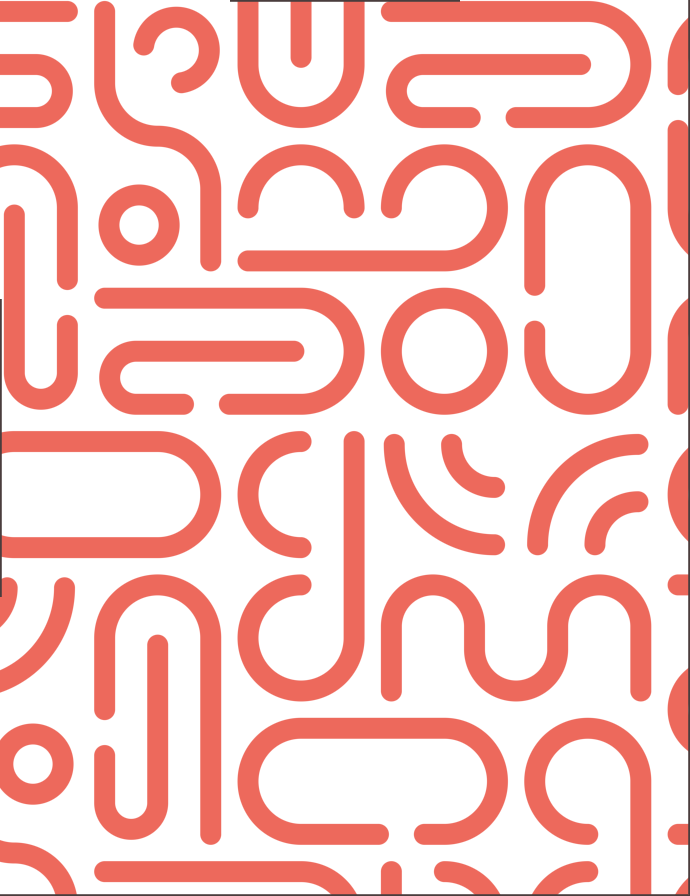
Write a Shadertoy shader that draws this pattern.

```glsl
float hash(vec2 p) {
    vec3 q = fract(p.xyx * vec3(0.1031, 0.1130, 0.0973));
    q += dot(q, q.yzx + 33.33);
    return fract((q.x + q.y) * q.z);
}

float line(vec2 p, vec2 a, vec2 b) {
    vec2 pa = p - a, ba = b - a;
    return length(pa - ba * clamp(dot(pa, ba) / dot(ba, ba), 0.0, 1.0));
}

// Arc centred on direction "mid"; mid and half span are in quarter turns
float arc(vec2 p, vec2 center, float r, float mid, float halfSpan) {
    float a = mid * 1.5708, h = min(halfSpan * 1.5708, 3.14);
    vec2 dir = vec2(cos(a), sin(a)), tip = vec2(sin(h), cos(h));
    p -= center;
    p = vec2(abs(dot(p, vec2(-dir.y, dir.x))), dot(p, dir));
    return tip.y * p.x > tip.x * p.y ? length(p - r * tip) : abs(length(p) - r);
}

float pill(vec2 p, float gap) {
    float d = line(p, vec2(-0.5, -0.37), vec2(0.5, -0.37));
    d = min(d, line(p, vec2(-0.5, 0.37), vec2(-0.2 - gap, 0.37)));
    d = min(d, line(p, vec2(-0.2 + gap, 0.37), vec2(0.5, 0.37)));
    d = min(d, arc(p, vec2(-0.5, 0), 0.37, 2.0, 1.0));
    return min(d, arc(p, vec2(0.5, 0), 0.37, 0.0, 1.0));
}

float ringAndBends(vec2 p) {
    float d = arc(p, vec2(-0.5, 0), 0.37, 0.0, 2.0);
    d = min(d, arc(p, vec2(0.15, -0.35), 0.7, 0.5, 0.5));
    return min(d, arc(p, vec2(0.15, -0.35), 0.3, 0.5, 0.5));
}

float nestedHooks(vec2 p) {
    float d = arc(p, vec2(-0.5, 0), 0.37, 2.0, 1.0);
    d = min(d, line(p, vec2(-0.5, 0.37), vec2(0.87, 0.37)));
    d = min(d, line(p, vec2(-0.5, -0.37), vec2(0.0, -0.37)));
    d = min(d, line(p, vec2(-0.45, 0), vec2(0.65, 0)));
    d = min(d, arc(p, vec2(0.65, -0.185), 0.185, 0.0, 1.0));
    return min(d, line(p, vec2(0.65, -0.37), vec2(0.32, -0.37)));
}

float sCurve(vec2 p) {
    float d = line(p, vec2(-0.87, -0.37), vec2(-0.37, -0.37));
    d = min(d, arc(p, vec2(-0.37, 0), 0.37, -0.5, 0.5));
    d = min(d, arc(p, vec2(0.37, 0), 0.37, 1.5, 0.5));
    d = min(d, line(p, vec2(0.37, 0.37), vec2(0.87, 0.37)));
    d = min(d, arc(p, vec2(-0.62, 0.13), 0.21, 0.0, 2.0));
    return min(d, arc(p, vec2(0.6, -0.13), 0.23, -0.5, 1.4));
}

float serpentine(vec2 p) {
    float d = arc(p, vec2(0, -0.08), 0.29, -1.0, 1.0);
    p.x = abs(p.x);
    d = min(d, arc(p, vec2(0.58, 0.08), 0.29, 1.0, 1.0));
    d = min(d, line(p, vec2(0.29, -0.08), vec2(0.29, 0.08)));
    return min(d, line(p, vec2(0.87, 0.08), vec2(0.87, -0.37)));
}

float curlAndCup(vec2 p) {
    float d = line(p, vec2(-0.87, 0.37), vec2(0.5, 0.37));
    d = min(d, arc(p, vec2(0.5, 0), 0.37, -0.5, 1.5));
    return min(d, arc(p, vec2(-0.5, 0), 0.37, -1.0, 1.0));
}

void mainImage(out vec4 fragColor, in vec2 fragCoord) {
    const float unit = 0.16;
    vec2 uv = fragCoord / iResolution.y;
    vec2 p = uv / unit + vec2(7.4, 12.7);

    // Herringbone of 2x1 blocks: two cells of each run share one center
    vec2 cell = floor(p);
    float k = mod(cell.x - cell.y, 4.0);
    vec2 center = cell + (k < 0.5 ? vec2(1, 0.5) : k < 1.5 ? vec2(0, 0.5)
                        : k < 2.5 ? vec2(0.5, 0) : vec2(0.5, 1));
    vec2 q = p - center;
    if (k > 1.5) q = q.yx;

    // Random mirroring and motif per block
    if (hash(center + 31.7) < 0.5) q.x = -q.x;
    if (hash(center + 57.3) < 0.5) q.y = -q.y;
    float kind = floor(hash(center * 3.7) * 6.0);
    float d = kind < 1.0 ? pill(q, hash(center + 9.1) < 0.6 ? 0.16 : 0.0)
            : kind < 2.0 ? ringAndBends(q)
            : kind < 3.0 ? nestedHooks(q)
            : kind < 4.0 ? sCurve(q)
            : kind < 5.0 ? serpentine(q) : curlAndCup(q);

    // Round-capped strokes on white
    float pixel = 1.0 / (iResolution.y * unit);
    float ink = 1.0 - smoothstep(-0.75, 0.75, (d - 0.073) / pixel);
    vec3 color = mix(vec3(1), vec3(0.93, 0.41, 0.36), ink);

    // Hairline rim: full right and bottom, middle third of left and top
    vec2 size = iResolution.xy / iResolution.y;
    vec2 middle = step(abs(uv / size - 0.5), vec2(1.0 / 6.0));
    float rim = min(uv.y, size.x - uv.x);
    if (middle.y > 0.5) rim = min(rim, uv.x);
    if (middle.x > 0.5) rim = min(rim, size.y - uv.y);
    float rimInk = clamp(0.5 + (0.002 - rim) * iResolution.y, 0.0, 1.0);
    fragColor = vec4(mix(color, vec3(0.29, 0.24, 0.24), rimInk), 1.0);
}
```
